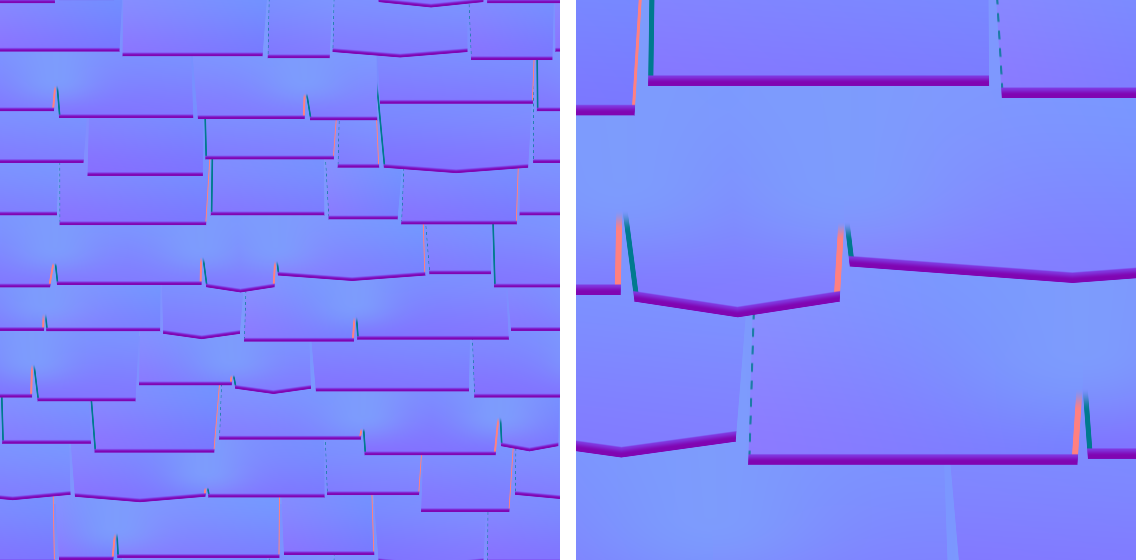
Left: the whole. Right: its middle third, enlarged.
Reproduce this texture map procedurally as a WebGL 1 fragment shader.

```glsl
precision highp float;
uniform vec2 u_resolution;

#define ROWS 10.0
#define SLOTS 5.0
#define SEED 4.0
#define JITTER 0.75
#define DROP 0.34
#define CRACKS 0.2
#define GAP 0.0095
#define LEAN 0.014
#define BEVEL 0.0062
#define LINE 0.0018

const vec3 LIGHT = vec3(0.49, 0.61, 0.99);
const vec3 TEAL = vec3(0.0, 0.48, 0.56);
const vec3 CORAL = vec3(1.0, 0.50, 0.50);

float hash(vec2 p) {
  vec3 a = fract(p.xyx * 0.1031);
  a += dot(a, a.yzx + 33.33);
  return fract((a.x + a.y) * a.z);
}

// Random value per cell, wrapping at the canvas borders
float rand(vec2 cell, float salt) {
  return hash(mod(cell, vec2(SLOTS, ROWS)) + SEED + salt * vec2(7.3, 13.7));
}

float stagger(float row) {
  return rand(vec2(0.0, row), 2.0);
}

// Joint at the left of a cell: centre x, half gap, crack flag
vec3 joint(vec2 cell, float h, float px) {
  float crack = step(rand(cell, 1.0), CRACKS);
  float x = (cell.x + stagger(cell.y) + JITTER * (rand(cell, 3.0) - 0.5)) / SLOTS;
  x += LEAN * (rand(cell, 4.0) - 0.5) * h;
  float reach = mix(1.6, mix(0.3, 0.65, rand(cell, 5.0)), crack);
  float gap = GAP * mix(0.5, 1.0, rand(cell, 6.0)) * (1.0 - h / reach);
  return vec3(x, max(0.5 * gap, -px), crack);
}

// Pale bend of the surface around the tip of a crack
float crackGlow(vec3 j, float x, float h) {
  float d = (x - j.x) / 0.075;
  return j.z * exp(-d * d) * smoothstep(-0.1, 0.6, h);
}

// Thin side wall, present only where the joint is open
float sideLine(float d, float width, float halfGap, float px) {
  return (1.0 - smoothstep(width - px * 0.5, width + px * 0.5, d))
       * smoothstep(0.0, 0.001, halfGap);
}

vec3 shingleColor(vec2 cell, float t, float h) {
  float tilt = mix(-0.02, 0.09, rand(cell, 7.0));
  vec3 color = mix(vec3(0.51, 0.462, 1.0), vec3(0.485, 0.575, 1.0),
                   smoothstep(-0.25, 1.25, h));
  color.r += tilt * (0.5 - t);
  color.g += 0.045 * (rand(cell, 8.0) - 0.5) + 0.02 * (t - 0.5);
  return color;
}

// Paints one row of shingles over the layer below
vec3 paintRow(vec2 uv, float row, vec3 under, float px) {
  float h = uv.y * ROWS - row;
  float first = floor(uv.x * SLOTS - stagger(row));
  vec3 result = under;
  for (int i = -1; i <= 1; i++) {
    vec2 cell = vec2(first + float(i), row);
    vec2 next = cell + vec2(1.0, 0.0);
    vec3 left = joint(cell, h, px);
    vec3 right = joint(next, h, px);
    if (uv.x < left.x || uv.x >= right.x) continue;

    // Outline, with a pointed lower edge on some shingles
    float t = (uv.x - left.x) / (right.x - left.x);
    float point = step(0.84, rand(cell, 9.0)) * 0.1 * (1.0 - abs(2.0 * t - 1.0));
    float bottom = DROP * (rand(cell, 10.0) - 0.5) - point;
    float dBottom = (h - bottom) / ROWS;
    float dLeft = uv.x - left.x - left.y;
    float dRight = right.x - right.y - uv.x;

    // Face
    vec3 color = shingleColor(cell, t, h);
    float glow = max(crackGlow(left, uv.x, h), crackGlow(right, uv.x, h));
    color = mix(color, LIGHT, glow);

    // Side walls: solid or dashed on the left, plain on the right
    float style = rand(cell, 11.0);
    float solid = max(left.z, step(style, 0.1));
    float dash = smoothstep(0.35, 0.65, abs(2.0 * fract(uv.y * 96.0) - 1.0));
    float teal = max(solid, step(style, 0.55) * dash * 0.8);
    float coral = max(right.z, step(rand(next, 12.0), 0.25));
    color = mix(color, TEAL, teal * sideLine(dLeft, LINE * (0.7 + solid), left.y, px));
    color = mix(color, CORAL, coral * sideLine(dRight, LINE * (1.0 + right.z), right.y, px));

    // Bevel along the lower edge
    vec3 bevel = mix(vec3(0.50, 0.02, 0.70), vec3(0.50, 0.22, 0.88),
                     smoothstep(0.3, 1.0, dBottom / BEVEL));
    color = mix(bevel, color, smoothstep(BEVEL - px, BEVEL + px, dBottom));

    float inside = smoothstep(-0.5 * px, 0.5 * px, min(dBottom, min(dLeft, dRight)));
    result = mix(under, color, inside);
  }
  return result;
}

void main() {
  vec2 uv = gl_FragCoord.xy / u_resolution;
  float px = 1.0 / min(u_resolution.x, u_resolution.y);
  float row = floor(uv.y * ROWS);
  vec3 color = LIGHT;
  // Upper rows overlap lower ones
  for (int i = -1; i <= 1; i++) {
    color = paintRow(uv, row + float(i), color, px);
  }
  gl_FragColor = vec4(color, 1.0);
}
```
